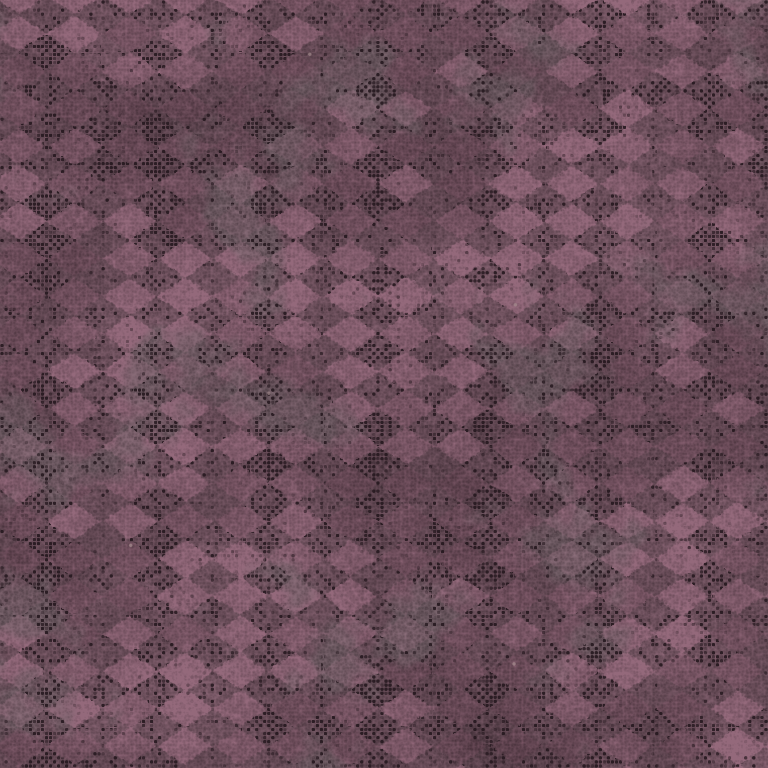
Write a Shadertoy shader that draws this pattern.

```glsl
// Worn harlequin cloth: flat dark diamonds on a square lattice, plum diamonds between.
// Dark diamonds are woven from checkered specks whose density varies per diamond;
// layered sines fade and stain the cloth, cellular noise gives its grain.
#define COLUMNS 13.9
#define ROWS 20.48
#define PHASE vec2(0.85, 0.08)
#define THREADS 190.0
#define GRAIN 0.85
#define INK vec3(0.14, 0.09, 0.115)
#define SHADE vec3(0.35, 0.245, 0.29)
#define PLUM vec3(0.57, 0.405, 0.475)
#define ASH vec3(0.42, 0.37, 0.39)

const float PI = 3.14159;

float hash(vec2 p) {
    vec3 q = fract(vec3(p.xyx) * 0.1031);
    q += dot(q, q.yzx + 33.33);
    return fract((q.x + q.y) * q.z);
}

// Distance to the nearest scattered point
float cellular(vec2 p) {
    vec2 cell = floor(p), f = p - cell;
    float nearest = 2.0;
    for (int y = -1; y <= 1; y++)
    for (int x = -1; x <= 1; x++) {
        vec2 o = vec2(x, y);
        vec2 site = vec2(hash(cell + o), hash(cell + o + 71.7));
        nearest = min(nearest, length(o + site - f));
    }
    return nearest;
}

// Layered, turned sines, roughly -1 to 1
float clouds(vec2 p) {
    float sum = 0.0, amp = 0.5;
    for (int i = 0; i < 5; i++) {
        p = mat2(0.8, 0.6, -0.6, 0.8) * p * 1.75 + 2.3;
        sum += amp * sin(p.x + 1.4 * sin(p.y));
        amp *= 0.65;
    }
    return sum;
}

// Opacity of dark woven specks for a wanted density
float specks(vec2 uv, float density) {
    vec2 p = uv * THREADS;
    vec2 cell = floor(p);
    float parity = mod(cell.x + cell.y, 2.0);
    float knot = abs(sin(PI * p.x) * sin(PI * p.y));
    float wanted = density * mix(1.15, 0.5, parity);
    float present = smoothstep(-0.15, 0.3, wanted - hash(cell + 5.0));
    return present * smoothstep(0.0, 0.6, knot) * smoothstep(0.0, 0.15, density);
}

void mainImage(out vec4 fragColor, in vec2 fragCoord) {
    vec2 uv = fragCoord / iResolution.y;
    float broad = clouds(uv * vec2(4.0, 5.5));
    float patches = clouds(uv * 15.0 + 9.0);
    float fine = 0.5 * (cellular(uv * 250.0) + cellular(uv * 115.0 + 31.0)) - 0.45;

    // Lattice: dark diamonds sit on whole numbers, plum ones halfway
    vec2 q = uv * vec2(COLUMNS, ROWS) - PHASE;
    vec2 darkId = floor(q + 0.5), plumId = floor(q);
    vec2 f = abs(q - darkId);
    float edge = f.x + f.y - 0.5 + 0.035 * patches + 0.12 * fine;
    float soft = max(0.045, ROWS / iResolution.y);
    float inside = 1.0 - smoothstep(-soft, soft, edge);

    // Every second column is inked more heavily
    float heavy = 1.0 - mod(darkId.x, 2.0);
    float ink = 0.3 + 0.22 * heavy + 0.4 * (hash(darkId + 40.0) - 0.5);
    ink = clamp(ink - 0.12 * broad + 0.14 * patches, 0.05, 0.9);

    // Thin broken seams join the diamond centres
    float thin = max(0.03, 0.5 * soft);
    float seam = max(1.0 - smoothstep(thin, 2.0 * thin, f.x),
                     0.8 - 0.8 * smoothstep(thin, 2.2 * thin, f.y));
    float density = max(inside * ink, seam * (0.3 + 0.2 * patches));
    density = max(density, 0.07 + 0.07 * patches);

    // Cloth colour, with some plum diamonds kept brighter
    vec2 plumCentre = (plumId + 0.5 + PHASE) / vec2(COLUMNS, ROWS);
    float kept = hash(plumId + 90.0) + 0.5 * clouds(plumCentre * vec2(4.0, 5.5));
    float bright = (1.0 - inside) * smoothstep(0.15, 0.9, kept);
    float tone = 0.36 + 0.2 * broad + 0.13 * patches + 0.42 * bright - 0.08 * inside;
    vec2 thread = sin(2.0 * PI * THREADS * uv);
    tone += GRAIN * fine + 0.05 * (thread.x + thread.y);
    vec3 colour = mix(SHADE, PLUM, clamp(tone, -0.25, 1.05));

    // Ashy wear, then ink, then a few pale flecks of lint
    float wear = smoothstep(0.25, 0.9, clouds(uv * 7.0 + 21.0) + 0.4 * patches);
    colour = mix(colour, ASH * (0.95 + 0.5 * fine), 0.5 * wear + 0.16 * inside);
    colour = mix(colour, INK, 0.88 * specks(uv, density));
    float lint = 1.0 - smoothstep(0.003, 0.008, cellular(uv * 2.5 + 3.0));
    colour = mix(colour, vec3(0.66, 0.56, 0.57), 0.7 * lint);

    fragColor = vec4(colour, 1.0);
}
```
